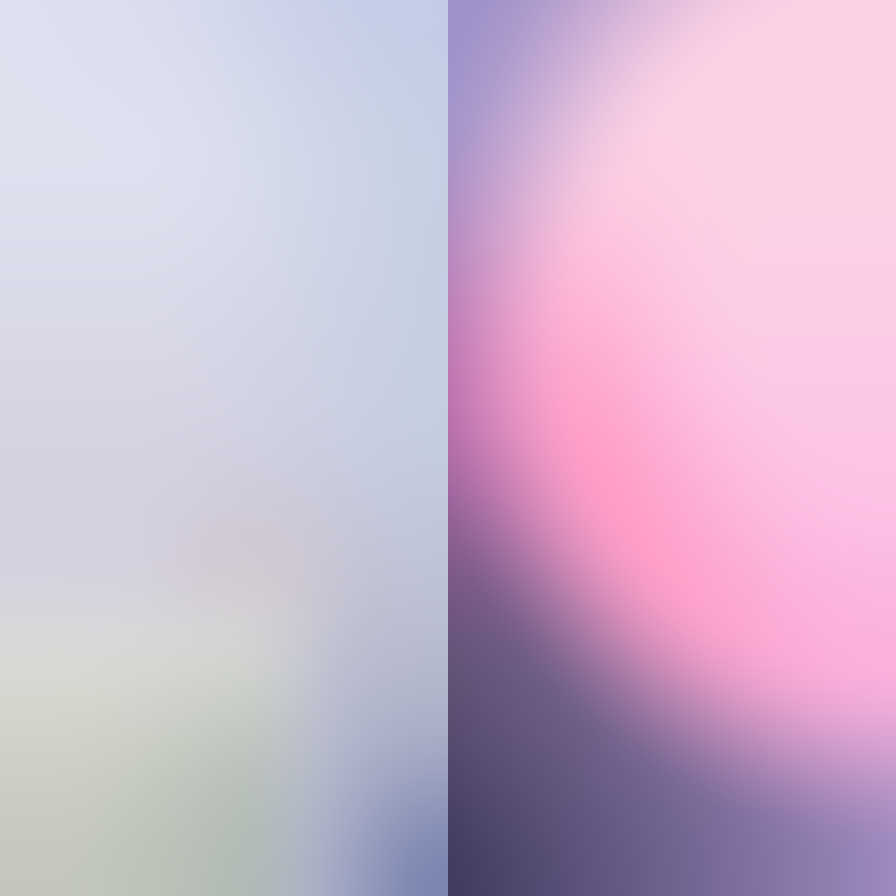
Reproduce this background procedurally as a Shadertoy shader.

```glsl
// Two soft-focus panels split by a crisp vertical seam: a pale misty panel on
// the left and a large pink glow over dusky violet on the right. Each panel is
// a vertical gradient with smoothstep veils, Gaussian glows or an ellipse.

const float SEAM_X = 0.5;

// Left panel
const vec3 SKY_TOP      = vec3(0.87, 0.88, 0.935);
const vec3 SKY_LOW      = vec3(0.83, 0.82, 0.88);
const vec3 COOL_VEIL    = vec3(0.76, 0.80, 0.88);
const vec3 CORNER_BLUE  = vec3(0.76, 0.79, 0.91);
const vec3 HAZE         = vec3(0.73, 0.74, 0.81);
const vec3 IVORY        = vec3(0.855, 0.86, 0.835);
const vec3 SAGE         = vec3(0.765, 0.78, 0.735);
const vec3 SAGE_DEEP    = vec3(0.69, 0.73, 0.70);
const vec3 ROSE_MIST    = vec3(0.83, 0.78, 0.81);
const vec3 INDIGO       = vec3(0.48, 0.52, 0.69);

// Right panel
const vec3 SHADOW       = vec3(0.25, 0.23, 0.37);
const vec3 PLUM         = vec3(0.38, 0.32, 0.46);
const vec3 MAGENTA      = vec3(0.68, 0.41, 0.66);
const vec3 LAVENDER     = vec3(0.62, 0.57, 0.79);
const vec3 VIOLET       = vec3(0.62, 0.54, 0.75);
const vec3 HOT_PINK     = vec3(1.00, 0.62, 0.785);
const vec3 COOL_PINK    = vec3(0.98, 0.69, 0.86);
const vec3 BLUSH        = vec3(0.99, 0.82, 0.90);
const vec3 ORCHID_PINK  = vec3(0.99, 0.77, 0.90);
const vec2 GLOW_CENTER  = vec2(1.0, 0.68);
const vec2 GLOW_RADIUS  = vec2(0.45, 0.51);
const float GLOW_OUTER  = 1.26;
const float GLOW_INNER  = 0.82;
const float GLOW_INNER_TOP = 0.62;

// Gaussian falloff around a center
float glow(vec2 p, vec2 center, vec2 radius) {
    vec2 q = (p - center) / radius;
    return exp(-dot(q, q));
}

// Smooth step that falls from one to zero
float fall(float start, float end, float x) {
    return 1.0 - smoothstep(start, end, x);
}

vec3 mistPanel(vec2 p) {
    // Pale sky, cooler toward the seam
    vec3 color = mix(SKY_LOW, SKY_TOP, smoothstep(0.42, 0.85, p.y));
    color = mix(color, COOL_VEIL, 0.9 * smoothstep(0.15, 0.55, p.x));
    color = mix(color, CORNER_BLUE, 0.7 * glow(p, vec2(0.47, 1.04), vec2(0.25, 0.14)));

    // Gray haze and a faint rose patch
    float haze = fall(0.22, 0.56, p.y) * smoothstep(0.15, 0.45, p.x);
    color = mix(color, HAZE, haze);
    color = mix(color, ROSE_MIST, 0.7 * glow(p, vec2(0.28, 0.36), vec2(0.10, 0.09)));

    // Ivory bank fading to sage below
    vec3 bank = mix(SAGE, IVORY, smoothstep(0.0, 0.32, p.y));
    bank = mix(bank, SAGE_DEEP, smoothstep(0.05, 0.34, p.x) * fall(0.0, 0.36, p.y));
    float bankMask = fall(0.22, 0.40, p.y) * fall(0.25, 0.40, p.x);
    color = mix(color, bank, bankMask);

    // Indigo corner beside the seam
    return mix(color, INDIGO, glow(p, vec2(0.5, 0.0), vec2(0.13, 0.16)));
}

vec3 pinkPanel(vec2 p) {
    float across = (p.x - SEAM_X) / (1.0 - SEAM_X);

    // Dusky backdrop
    vec3 backdrop = mix(SHADOW, PLUM, smoothstep(0.0, 0.28, p.y));
    backdrop = mix(backdrop, MAGENTA, smoothstep(0.22, 0.56, p.y));
    backdrop = mix(backdrop, LAVENDER, smoothstep(0.55, 0.9, p.y));
    backdrop = mix(backdrop, VIOLET, across);

    // Blush interior with a hot lower-left rim
    float reach = length((p - GLOW_CENTER) / GLOW_RADIUS);
    vec3 inside = mix(ORCHID_PINK, BLUSH, smoothstep(0.45, 0.8, p.y));
    vec3 rim = mix(HOT_PINK, COOL_PINK, smoothstep(0.35, 1.0, across));
    float heat = smoothstep(0.35, 0.88, reach) * fall(0.45, 0.9, p.y);
    inside = mix(inside, rim, heat);

    // The glow melts more slowly near the top
    float inner = mix(GLOW_INNER, GLOW_INNER_TOP, smoothstep(0.5, 1.0, p.y));
    return mix(backdrop, inside, fall(inner, GLOW_OUTER, reach));
}

void mainImage(out vec4 fragColor, in vec2 fragCoord) {
    vec2 p = fragCoord / iResolution.xy;
    float halfPixel = 0.5 / iResolution.x;
    float side = smoothstep(SEAM_X - halfPixel, SEAM_X + halfPixel, p.x);
    fragColor = vec4(mix(mistPanel(p), pinkPanel(p), side), 1.0);
}
```
